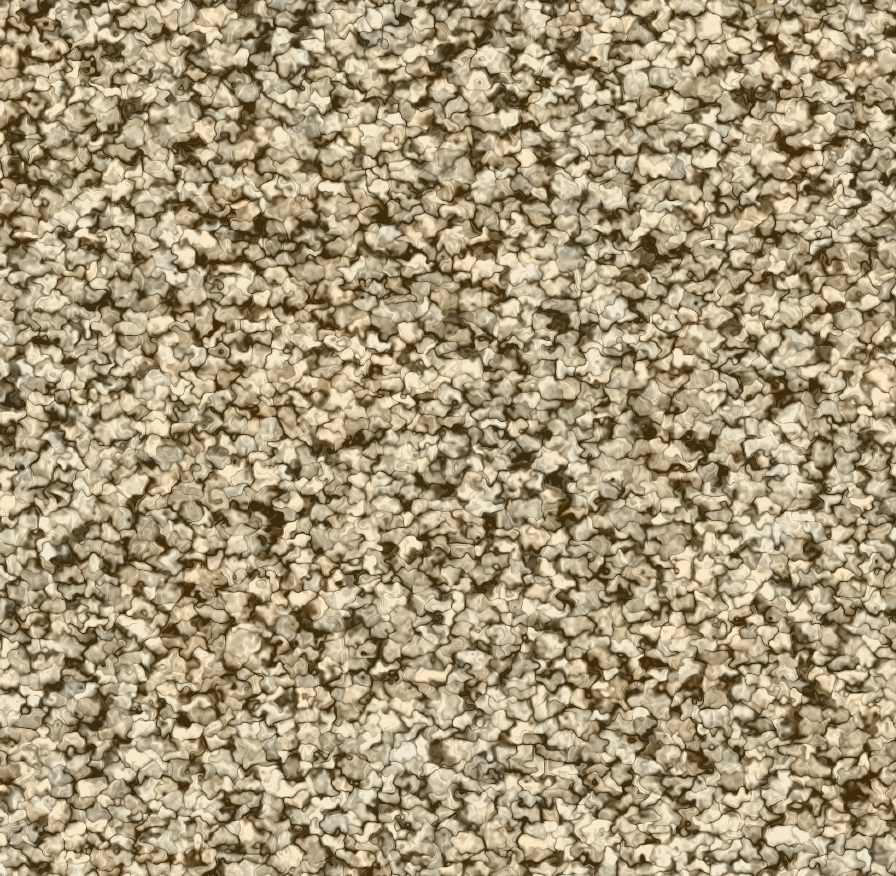
Reproduce this texture procedurally as a WebGL 2 fragment shader.

```glsl
#version 300 es
precision highp float;
// Cut-pile carpet: jittered rows of small ragged tufts in beige and brown.
// Each tuft is a tilted dome lit from above; domes melt into one another
// with uneven shadows between them, fibre streaks and slight broad wear.

uniform vec2 u_resolution;
out vec4 fragColor;

vec3 hash3(vec2 p) {
    vec3 q = fract(p.xyx * vec3(0.1031, 0.1030, 0.0973));
    q += dot(q, q.yxz + 33.33);
    return fract((q.xxy + q.yzz) * q.zyx);
}

float noise(vec2 p) {
    vec2 i = floor(p), f = fract(p);
    f = f * f * (3.0 - 2.0 * f);
    float low = mix(hash3(i).x, hash3(i + vec2(1, 0)).x, f.x);
    float high = mix(hash3(i + vec2(0, 1)).x, hash3(i + vec2(1, 1)).x, f.x);
    return mix(low, high, f.y);
}

vec2 fray(vec2 p) {
    return vec2(noise(p), noise(p + 47.0)) - 0.5;
}

void main() {
    vec2 uv = gl_FragCoord.xy / u_resolution.y;

    // Rows of tufts, bent gently and frayed at two scales
    vec2 grid = uv * vec2(43.0, 62.0) + 20.0;
    grid.y += 1.6 * noise(uv * vec2(4.0, 3.0) + 7.0);
    grid += 0.75 * fray(uv * 75.0) + 0.5 * fray(uv * 150.0 + 11.0);

    float highest = -9.0, second = -9.0, total = 1e-9;
    vec2 blend = vec2(0.0);   // tone, warmth

    for (int j = -2; j <= 2; j++) {
        float row = floor(grid.y) + float(j);
        float shift = hash3(vec2(row, 211.0)).x;
        float column = floor(grid.x - shift);
        // Upper rows are looser than the lower ones
        float jitter = mix(0.5, 0.95, smoothstep(45.0, 70.0, row));

        for (int i = -1; i <= 1; i++) {
            vec2 cell = vec2(column + float(i), row);
            vec3 place = hash3(cell + 3.0);
            vec3 form = hash3(cell + 157.0);
            vec3 dye = hash3(cell + 389.0);

            vec2 center = cell + vec2(shift, 0.0) + 0.5
                        + (place.xy - 0.5) * vec2(0.9, jitter);
            vec2 d = (grid - center) * vec2(1.4, 1.0);
            float angle = (place.z - 0.5) * 1.4;
            float c = cos(angle), s = sin(angle);
            vec2 local = mat2(c, -s, s, c) * d;
            vec2 oval = local / vec2(mix(0.55, 1.05, form.x), mix(0.4, 0.7, form.y));

            float bulge = dot(oval, oval);
            float height = 1.0 - bulge + 0.5 * form.z;
            float fibre = noise(local * vec2(5.5, 2.2) + dye.xy * 90.0 + 50.0) - 0.5;

            // Lit from above, with its own dye and streaks
            float tone = 0.99 + 0.46 * (dye.x - 0.5) - 0.34 * min(bulge, 1.5)
                       + 0.2 * clamp(d.y, -0.8, 0.8) + 0.45 * fibre;
            float weight = exp(6.0 * height);
            blend += weight * vec2(tone, dye.y + dye.z - 1.0);
            total += weight;

            second = max(second, min(highest, height));
            highest = max(highest, height);
        }
    }
    blend /= total;

    // Uneven soft seams, and deeper shadow where no dome reaches
    float seam = 1.0 - smoothstep(0.0, 0.6, highest - second);
    float pit = 1.0 - smoothstep(-0.1, 0.85, highest);
    float shade = smoothstep(0.2, 0.8, noise(uv * vec2(48.0, 62.0) + 5.0));
    float tone = blend.x - 0.28 * seam * shade - 0.42 * pit;

    // Broad wear and fine fuzz
    tone += 0.1 * (noise(uv * vec2(6.0, 13.0) + 15.0) - 0.5);
    tone += 0.06 * (noise(uv * vec2(17.0, 25.0) + 60.0) - 0.5);
    tone += 0.24 * (noise(uv * 210.0) - 0.5);
    tone = clamp(tone, -0.12, 1.14);

    // Brown to cream, drifting between tan and grey olive
    vec3 color = vec3(0.31, 0.24, 0.12) + vec3(0.58, 0.59, 0.59) * tone;
    float warmth = blend.y + 0.8 * (noise(uv * 9.0 + 30.0) - 0.5);
    color += vec3(0.022, -0.004, -0.03) * warmth;

    fragColor = vec4(clamp(color, 0.0, 1.0), 1.0);
}
```
